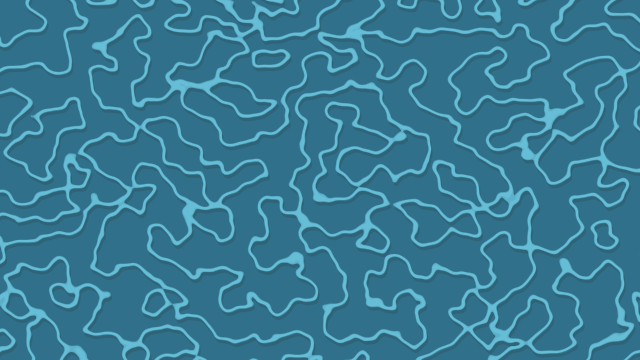
This texture is drawn by a Shadertoy shader. Its source:

```glsl
// Pale blue winding ribbons of a noise contour, casting a shadow on deep teal.
#define CELLS vec2(9.2, 10.7)           // noise cells per canvas height
#define DETAIL 0.38                     // strength of the finer octave
#define HALF_WIDTH 0.0032               // thinnest half width, canvas heights
#define SWELL 13.0                      // slope below which ribbons thicken
#define SHADOW_SHIFT vec2(0.0040, -0.0098)
#define BASE_COLOR vec3(0.19, 0.44, 0.54)
#define SHADOW_COLOR vec3(0.18, 0.39, 0.47)
#define EDGE_COLOR vec3(0.36, 0.69, 0.79)
#define CORE_COLOR vec3(0.40, 0.74, 0.84)

// Random unit vector for a lattice corner
vec2 cornerGradient(vec2 cell) {
    float angle = 6.2831853 * fract(sin(dot(cell, vec2(127.1, 311.7))) * 43758.5453);
    return vec2(cos(angle), sin(angle));
}

float gradientNoise(vec2 p) {
    vec2 cell = floor(p);
    vec2 f = p - cell;
    vec2 u = f * f * f * (f * (f * 6.0 - 15.0) + 10.0);
    vec2 e = vec2(1.0, 0.0);
    float a = dot(cornerGradient(cell), f);
    float b = dot(cornerGradient(cell + e.xy), f - e.xy);
    float c = dot(cornerGradient(cell + e.yx), f - e.yx);
    float d = dot(cornerGradient(cell + e.xx), f - e.xx);
    return mix(mix(a, b, u.x), mix(c, d, u.x), u.y);
}

// Two octaves of noise whose zero contour carries the ribbons
float field(vec2 pos) {
    vec2 p = pos * CELLS + 17.3;
    return gradientNoise(p) + DETAIL * gradientNoise(p * 2.0 + 5.7);
}

// x: signed distance to the ribbon edge, y: 0 at the middle line, 1 at the edge
vec2 ribbon(vec2 pos) {
    const float STEP = 0.001;
    float value = field(pos);
    vec2 slope = vec2(field(pos + vec2(STEP, 0.0)) - value,
                      field(pos + vec2(0.0, STEP)) - value) / STEP;
    float steepness = length(slope);
    float threshold = HALF_WIDTH * length(vec2(steepness, SWELL));
    float edgeDist = (abs(value) - threshold) / max(steepness, 1.0);
    return vec2(edgeDist, abs(value) / threshold);
}

void mainImage(out vec4 fragColor, in vec2 fragCoord) {
    vec2 pos = fragCoord / iResolution.y;
    float blur = 0.75 / iResolution.y;

    // Shadow shifted down and to the right
    float shadowDist = ribbon(pos - SHADOW_SHIFT).x;
    float shadow = 1.0 - smoothstep(-blur, blur, shadowDist);
    vec3 color = mix(BASE_COLOR, SHADOW_COLOR, shadow);

    // Ribbon, slightly brighter along its middle
    vec2 shape = ribbon(pos);
    float core = 1.0 - smoothstep(0.45, 0.8, shape.y);
    vec3 ribbonColor = mix(EDGE_COLOR, CORE_COLOR, core);
    color = mix(color, ribbonColor, 1.0 - smoothstep(-blur, blur, shape.x));

    fragColor = vec4(color, 1.0);
}
```
